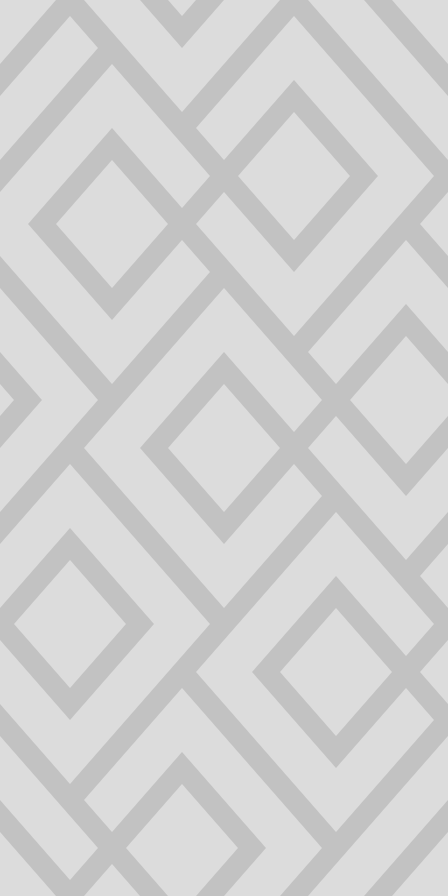
This pattern is drawn by a Shadertoy shader. Its source:

```glsl
// Interlocking diamond fretwork: pairs of diamond rings joined by long diagonal bars.
// The canvas is turned into diagonal axes one bar width per unit; a lattice repeats
// one motif, built from box distances, four times per seamless tile.

#define GRID vec2(32.0, 56.0)         // half bar widths across and down the tile
#define STEP_A vec2(11.0, -3.0)       // lattice steps, in diagonal units
#define STEP_B vec2(5.0, 19.0)
#define RING_OFFSET vec2(5.0, 8.0)    // second ring relative to the first
#define RING_RADIUS 2.5               // centre line of a ring wall
#define HALF_BAR 0.5
#define GROUND_COLOR vec3(0.863)
#define BAR_COLOR vec3(0.761)

// Box distance in the maximum norm, which keeps mitred corners sharp
float box(vec2 p, vec2 halfSize) {
    vec2 d = abs(p) - halfSize;
    return max(d.x, d.y);
}

float ring(vec2 p) {
    return abs(box(p, vec2(RING_RADIUS))) - HALF_BAR;
}

// Two rings, the two bars running through them, and the two framing bars
float motif(vec2 p) {
    float d = min(ring(p), ring(p - RING_OFFSET));
    d = min(d, box(p - vec2(8.0, 2.5), vec2(11.0, HALF_BAR)));
    d = min(d, box(p - vec2(2.5, 4.0), vec2(HALF_BAR, 7.0)));
    d = min(d, box(p - vec2(5.5, -7.0), vec2(HALF_BAR, 9.5)));
    return min(d, box(p - vec2(0.0, -5.5), vec2(5.5, HALF_BAR)));
}

// Nearest motif among the lattice cells whose bars can reach this point
float fretwork(vec2 p) {
    mat2 lattice = mat2(STEP_A, STEP_B);
    vec2 local = lattice * fract(inverse(lattice) * p);
    float d = 1e3;
    for (int i = -1; i <= 1; i++)
        for (int j = -1; j <= 0; j++)
            d = min(d, motif(local + lattice * vec2(i, j)));
    return d;
}

void mainImage(out vec4 fragColor, in vec2 fragCoord) {
    // Diagonal axes, with the vertical one pointing down
    vec2 g = fragCoord / iResolution.xy * GRID;
    vec2 diagonal = 0.5 * vec2(g.x - g.y, g.x + g.y);

    // One pixel measured across a bar, for edge smoothing
    float pixel = 0.5 * length(GRID / iResolution.xy);
    float bar = clamp(0.5 - fretwork(diagonal) / pixel, 0.0, 1.0);
    fragColor = vec4(mix(GROUND_COLOR, BAR_COLOR, bar), 1.0);
}
```
